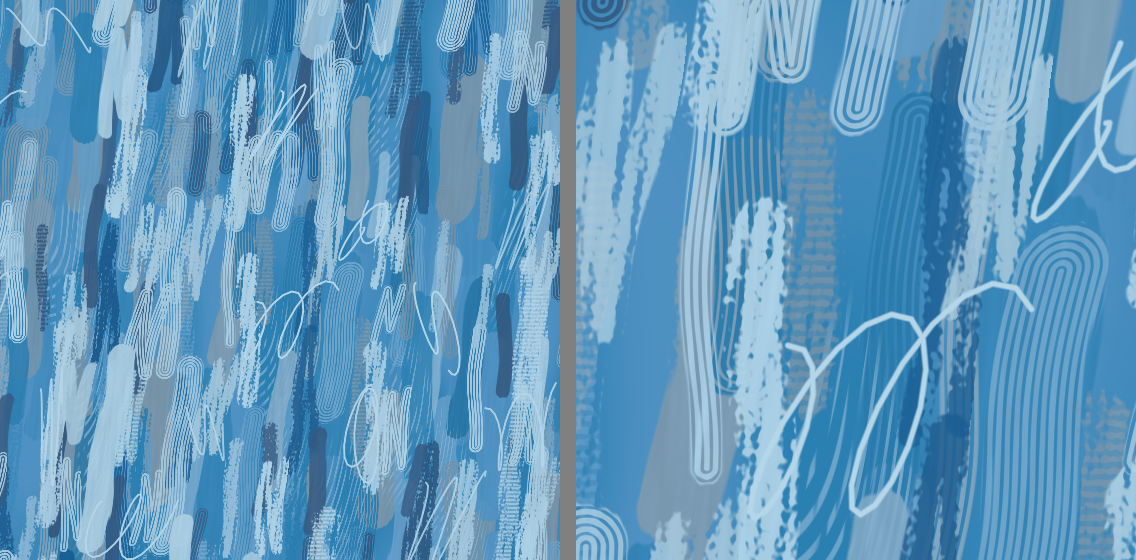
Left: the whole. Right: its middle third, enlarged.
Give the GLSL for this background, as a three.js fragment shader.

```glsl
// Layered upright brush strokes in blues, with combed bristle lines and thin looping scribbles.
varying vec2 vUv;

vec3 hash3(vec2 p) {
  vec3 q = fract(p.xyx * vec3(0.1031, 0.1030, 0.0973));
  q += dot(q, q.yxz + 33.33);
  return fract((q.xxy + q.yzz) * q.zyx);
}

float corner(vec2 cell, vec2 offset) {
  return dot(hash3(cell).xy * 2.0 - 1.0, offset);
}

float gradientNoise(vec2 p) {
  vec2 i = floor(p), f = fract(p), u = f * f * (3.0 - 2.0 * f);
  vec2 e = vec2(1.0, 0.0);
  return mix(mix(corner(i, f), corner(i + e, f - e), u.x),
             mix(corner(i + e.yx, f - e.yx), corner(i + 1.0, f - 1.0), u.x), u.y);
}

float segment(vec2 p, vec2 a, vec2 b) {
  vec2 ab = b - a;
  return length(p - a - ab * clamp(dot(p - a, ab) / dot(ab, ab), 0.0, 1.0));
}

// One scattered stroke per cell; several turns make a zigzag.
// Bristles hold two streak fields and a fine grain.
void paint(inout vec3 color, vec2 p, vec3 bristles, vec2 cell, float seed, float radius,
           float density, float turns, float textured, vec3 tintA, vec3 tintB) {
  p += seed * vec2(0.137, 0.071);
  vec2 home = floor(p / cell - 0.5);
  float streak = bristles.x * cos(seed) + bristles.y * sin(seed);
  for (int n = 0; n < 4; n++) {
    vec2 id = home + vec2(mod(float(n), 2.0), floor(float(n) * 0.5));
    vec3 a = hash3(id + seed);
    float cluster = 0.16 * sin(id.x * 1.3 + seed) * sin(id.y * 1.9 + seed * 2.0);
    if (a.x > density + cluster) continue;
    vec3 b = hash3(id + seed + 57.0);
    vec2 q = p - (id + 0.5 + (b.xy - 0.5) * 0.5) * cell;
    q.x -= q.y * (0.2 * a.y - 0.03) + 0.004 * sin(q.y * 30.0 + a.z * 6.0);
    float size = radius * (0.65 + 0.5 * fract(b.x * 17.0));
    float advance = size * 1.5;
    if (abs(q.x) > size * 1.3 + 0.5 * advance * turns) continue;

    vec3 c = hash3(id + seed + 131.0);
    float reach = (cell.y * 0.74 - size) * (0.5 + 0.5 * a.z);
    float side = 1.0, d = 1.0;
    vec2 from = vec2(-0.5 * advance * (turns - 1.0), -reach);
    for (int k = 0; k < 3; k++) {
      if (float(k) >= turns) break;
      float stretch = 0.6 + 0.4 * fract(c.y + float(k) * 0.618);
      vec2 to = vec2(from.x + advance * (turns > 1.0 ? 1.0 : 0.15), side * reach * stretch);
      d = min(d, segment(q, from, to));
      from = to;
      side = -side;
    }

    // Bristle finish: contour comb, dry drag, or ribbed print
    float mask = smoothstep(0.0014, -0.0014, d - size + size * 0.22 * streak);
    if (b.z < textured) {
      float comb = smoothstep(-0.7, 0.3, cos(6.2832 * d / 0.0052) + 0.25 + streak);
      float dry = smoothstep(-0.22, 0.08, streak + 0.6 * bristles.z + 0.25 - 0.35 * d / size);
      float rib = 0.55 + 0.45 * smoothstep(-0.5, 0.5, cos(q.y * 900.0) + 2.0 * bristles.z);
      mask *= c.z < 0.48 ? comb : (c.z < 0.83 ? dry : rib * dry);
    }
    vec3 tint = mix(tintA, tintB, a.y) * (1.0 + 0.06 * streak);
    color = mix(color, tint, mask * (0.78 + 0.22 * c.x));
  }
}

// Loose loops drawn with a fine round pen, one per cell
float scribble(vec2 p, float seed) {
  vec2 cell = vec2(0.28, 0.36), id = floor(p / cell);
  vec2 q = p - (id + 0.5) * cell;
  vec3 a = hash3(id + seed), b = hash3(id + seed + 117.0);
  if (a.x > 0.7) return 0.0;
  vec2 drift = vec2(0.03 + 0.13 * a.y, 0.12 * (a.z - 0.4));
  vec2 swing = vec2(0.012 + 0.02 * b.x, 0.04 + 0.07 * b.y);
  vec2 last = vec2(0.0);
  float d = 1.0;
  for (int k = 0; k <= 34; k++) {
    float t = float(k) / 34.0, turn = t * (10.0 + 6.0 * b.z);
    vec2 wave = vec2(sin(turn + a.x * 9.0), cos(turn * (0.85 + 0.3 * a.z)));
    vec2 next = drift * (t - 0.5) + swing * wave * (0.75 + 0.25 * t);
    next.x += 0.22 * next.y;
    if (k > 0) d = min(d, segment(q, last, next));
    last = next;
  }
  return smoothstep(0.0026, 0.0008, d) * (0.75 + 0.25 * b.x);
}

void main() {
  vec2 p = vUv + 3.0;
  vec3 ocean = vec3(0.17, 0.50, 0.70), sky = vec3(0.31, 0.57, 0.76), mist = vec3(0.53, 0.70, 0.82);
  vec3 slate = vec3(0.45, 0.56, 0.64), navy = vec3(0.19, 0.32, 0.46), royal = vec3(0.05, 0.38, 0.62);
  vec3 pale = vec3(0.68, 0.82, 0.90);
  vec2 along = vec2(p.x - 0.1 * p.y, p.y * 0.09) * 190.0;
  vec3 bristles = vec3(gradientNoise(along), gradientNoise(along * 0.8 + 71.0),
                       gradientNoise(p * vec2(300.0, 210.0)));
  float broad = gradientNoise(p * vec2(9.0, 3.0));
  vec3 color = mix(ocean, sky, smoothstep(-0.2, 0.3, broad));

  // Broad underpainting
  paint(color, p, bristles, vec2(0.12, 0.31), 11.0, 0.039, 0.80, 1.0, 0.1, ocean, sky);
  paint(color, p, bristles, vec2(0.13, 0.25), 23.0, 0.036, 0.45, 1.0, 0.2, slate, slate * 1.08);
  paint(color, p, bristles, vec2(0.09, 0.27), 37.0, 0.026, 0.55, 1.0, 0.4, sky, mist);
  paint(color, p, bristles, vec2(0.10, 0.28), 41.0, 0.024, 0.42, 1.0, 0.3, ocean, ocean * 0.92);

  // Dashed slanting hatch in soft patches
  float line = cos((p.x - 0.35 * p.y + 0.07 * broad) * 720.0);
  float hatch = smoothstep(0.2, 0.8, line) * smoothstep(-0.15, 0.05, bristles.y);
  color = mix(color, mist, hatch * smoothstep(0.05, 0.2, -broad) * 0.7);

  // Combed mid and dark marks
  paint(color, p, bristles, vec2(0.08, 0.21), 59.0, 0.016, 0.45, 1.0, 0.8, slate, mist);
  paint(color, p, bristles, vec2(0.11, 0.24), 67.0, 0.014, 0.36, 2.0, 0.7, royal, navy);
  paint(color, p, bristles, vec2(0.09, 0.18), 73.0, 0.014, 0.30, 1.0, 0.6, navy, navy * 1.15);

  // Pale overpainting
  paint(color, p, bristles, vec2(0.12, 0.28), 83.0, 0.023, 0.50, 1.0, 0.8, pale, pale * 0.97);
  paint(color, p, bristles, vec2(0.09, 0.19), 97.0, 0.014, 0.38, 1.0, 0.9, pale, mist);
  paint(color, p, bristles, vec2(0.12, 0.15), 103.0, 0.011, 0.42, 3.0, 0.9, pale, pale * 0.95);
  float pen = max(scribble(p, 301.0), scribble(p + vec2(0.13, 0.19), 423.0));
  color = mix(color, vec3(0.71, 0.84, 0.91), pen);
  gl_FragColor = vec4(color, 1.0);
}
```
